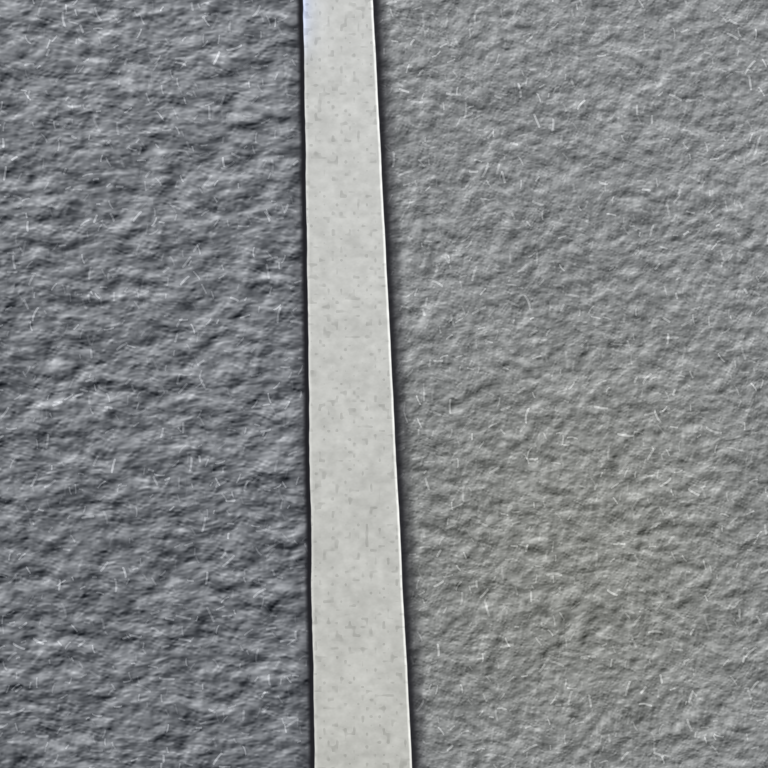
Write a Shadertoy shader that draws this texture.

```glsl
// Grey carpet with matted fibres, divided by a pale, tapering speckled strip.

float hash(vec2 p) {
    vec3 q = fract(p.xyx * 0.1031);
    q += dot(q, q.yzx + 33.33);
    return fract((q.x + q.y) * q.z);
}

float noise(vec2 p) {
    vec2 cell = floor(p), f = fract(p);
    f = f * f * (3.0 - 2.0 * f);
    float low = mix(hash(cell), hash(cell + vec2(1, 0)), f.x);
    float high = mix(hash(cell + vec2(0, 1)), hash(cell + vec2(1, 1)), f.x);
    return mix(low, high, f.y);
}

mat2 rotation(float angle) {
    float c = cos(angle), s = sin(angle);
    return mat2(c, s, -s, c);
}

// Signed noise summed over octaves
float cloud(vec2 p) {
    float sum = 0.0, amplitude = 0.5;
    for (int i = 0; i < 3; i++) {
        sum += amplitude * (noise(p) - 0.5);
        p = rotation(0.6) * p * 2.03 + 17.0;
        amplitude *= 0.5;
    }
    return sum;
}

// Tufts lit from above: height difference along the light direction
float relief(vec2 p, vec2 stretch, float frequency) {
    float sum = 0.0, amplitude = 0.40;
    for (int i = 0; i < 4; i++) {
        mat2 turn = rotation(0.25 + 0.35 * float(i));
        vec2 q = p * stretch * frequency;
        vec2 towardLight = vec2(-0.30, 0.65);
        float shift = 31.0 * float(i) + 5.0;
        sum += amplitude * (noise(turn * q + shift) - noise(turn * (q + towardLight) + shift));
        frequency *= 1.75;
        amplitude *= 0.85;
    }
    return sum;
}

float segmentDistance(vec2 p, vec2 halfAxis) {
    float t = clamp(dot(p, halfAxis) / dot(halfAxis, halfAxis), -1.0, 1.0);
    return length(p - t * halfAxis);
}

// Short curved fibres scattered over a grid; a few are much brighter
float fibres(vec2 p, float density, float lean, float seed, float pixel) {
    vec2 q = p * density, base = floor(q);
    float soft = max(0.07, pixel * density), sum = 0.0;
    for (int y = -1; y <= 1; y++)
    for (int x = -1; x <= 1; x++) {
        vec2 cell = base + vec2(x, y), key = cell + seed;
        vec2 centre = cell + vec2(hash(key), hash(key + 71.7));
        float angle = lean + 2.6 * (hash(key + 13.1) - 0.5);
        float halfLength = mix(0.12, 0.46, hash(key + 47.3));
        vec2 local = rotation(-angle) * (q - centre);
        local.y += 0.8 * (hash(key + 5.9) - 0.5) * local.x * local.x;
        float d = segmentDistance(local, vec2(halfLength, 0.0));
        float shine = pow(hash(key + 29.4), 4.0);
        sum += shine * (1.0 - smoothstep(0.02, 0.05 + soft, d));
        sum -= 0.35 * shine * (1.0 - smoothstep(0.03, 0.22, length(local + vec2(0.0, 0.14))));
    }
    return sum;
}

vec3 carpet(vec2 p, float side, float pixel) {
    vec2 warped = p + 0.010 * vec2(cloud(p * 22.0), cloud(p * 22.0 + 40.0));
    vec2 stretch = mix(vec2(0.72, 1.15), vec2(0.95, 1.10), side);
    float tone = mix(0.425 + 0.055 * p.y, 0.515 + 0.025 * p.y, side);
    tone += mix(0.62, 0.46, side) * relief(warped, stretch, mix(52.0, 65.0, side));
    tone += 0.10 * cloud(p * vec2(11.0, 16.0)) + 0.09 * cloud(p * 55.0);
    tone += 0.20 * fibres(p, 48.0, 0.75, 11.0, pixel);
    tone += 0.16 * fibres(p, 76.0, 1.0, 93.0, pixel);
    vec3 coolTint = vec3(-0.012, 0.0, 0.018);
    vec3 warmTint = vec3(0.0, 0.005, -0.012);
    float olive = exp(-14.0 * dot(p - vec2(0.76, 0.27), p - vec2(0.76, 0.27)));
    return vec3(tone) + mix(coolTint, warmTint, side * (0.35 + 0.65 * olive));
}

vec3 strip(vec2 p, float fromLeft, float fromRight) {
    vec3 color = mix(vec3(0.750, 0.752, 0.730), vec3(0.790, 0.795, 0.785), p.y);
    color += 0.12 * cloud(p * vec2(95.0, 115.0)) + 0.06 * cloud(p * 35.0);
    color -= 0.07 * smoothstep(0.68, 0.95, noise(p * 180.0));
    // Bright cut edge on the right, cool gleam at the upper left
    color += 0.20 * (1.0 - smoothstep(0.0015, 0.0045, fromRight));
    color += 0.07 * (1.0 - smoothstep(0.001, 0.005, fromLeft));
    float gleam = smoothstep(0.90, 0.99, p.y) * exp(-fromLeft * 110.0);
    return color + gleam * vec3(0.03, 0.07, 0.20);
}

void mainImage(out vec4 fragColor, in vec2 fragCoord) {
    vec2 p = fragCoord / iResolution.xy;
    float pixel = 1.0 / min(iResolution.x, iResolution.y);
    float wobble = 0.003 * cloud(vec2(p.y * 30.0, 2.0));
    float fromLeft = p.x - (0.409 - 0.0145 * p.y + wobble);
    float fromRight = 0.5365 - 0.0508 * p.y + 0.5 * wobble - p.x;
    float side = step(0.46, p.x);
    vec3 color = carpet(p, side, pixel);

    // Contact shadows with ragged outer borders
    float ragged = 0.010 * cloud(p * 60.0);
    float leftGap = max(-fromLeft, 0.0), rightGap = max(-fromRight, 0.0);
    float leftShade = 0.70 * (1.0 - smoothstep(0.003, 0.010, leftGap))
                    + 0.28 * (1.0 - smoothstep(0.004, 0.026, leftGap + ragged));
    float rightShade = 0.48 * (1.0 - smoothstep(0.002, 0.012, rightGap))
                     + 0.42 * (1.0 - smoothstep(0.010, 0.024, rightGap + ragged));
    color = mix(color, vec3(0.13, 0.13, 0.145), mix(leftShade, rightShade, side));

    float inside = smoothstep(-pixel, pixel, min(fromLeft, fromRight));
    color = mix(color, strip(p, fromLeft, fromRight), inside);
    fragColor = vec4(clamp(color, 0.0, 1.0), 1.0);
}
```
